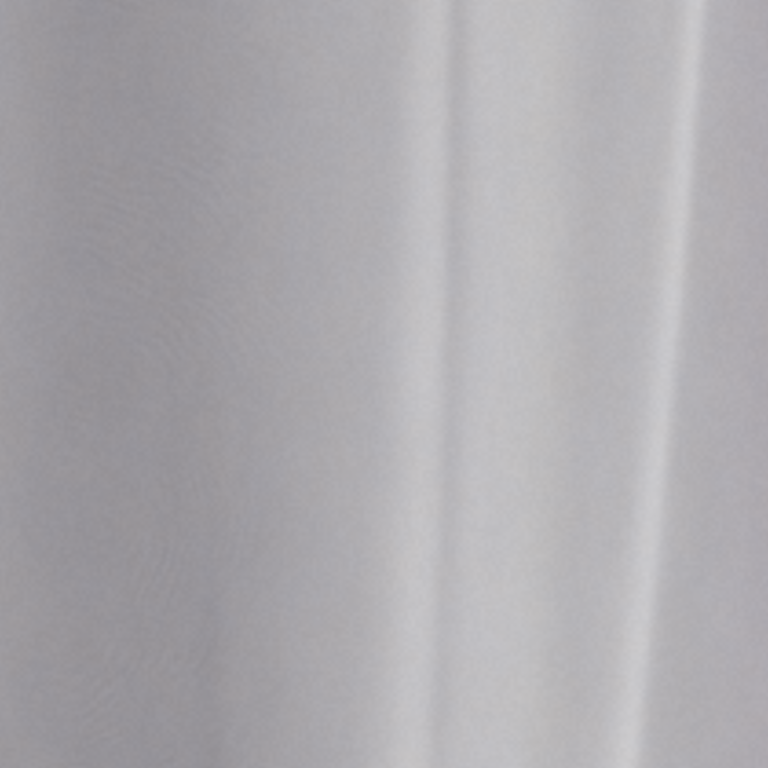
A WebGL 1 fragment shader for this texture:

```glsl
precision highp float;
// Pale grey satin curtain with soft vertical folds and a fine woven grain.

#define SHADOW_TONE vec3(0.578, 0.567, 0.587)
#define LIGHT_TONE vec3(0.762, 0.757, 0.768)
#define CREASE_DEPTH 0.30
#define RIDGE_GLOW 0.40
#define GRAIN_AMOUNT 0.026
#define MOTTLE_AMOUNT 0.020
#define MOIRE_AMOUNT 0.006
#define GRAIN_SCALE 210.0

uniform vec2 u_resolution;

float hash(vec2 p) {
  vec3 q = fract(vec3(p.xyx) * 0.1031);
  q += dot(q, q.yzx + 33.33);
  return fract((q.x + q.y) * q.z);
}

float noise(vec2 p) {
  vec2 cell = floor(p);
  vec2 f = fract(p);
  f = f * f * (3.0 - 2.0 * f);
  float low = mix(hash(cell), hash(cell + vec2(1.0, 0.0)), f.x);
  float high = mix(hash(cell + vec2(0.0, 1.0)), hash(cell + vec2(1.0, 1.0)), f.x);
  return mix(low, high, f.y);
}

float fbm(vec2 p) {
  float sum = 0.0;
  float weight = 0.5;
  for (int i = 0; i < 4; i++) {
    sum += weight * (noise(p) - 0.5);
    p = p * 2.03 + 17.1;
    weight *= 0.5;
  }
  return sum;
}

float bump(float x, float width) {
  float t = x / width;
  return exp(-t * t);
}

// Light over the folds: 0 is shadow, 1 is full light.
float foldLight(vec2 uv) {
  float x = uv.x;
  float y = uv.y;
  float creaseX = 0.570 + 0.045 * y - 0.020 * y * y;
  float ridgeX = 0.818 + 0.105 * y - 0.015 * y * y;
  float edgeX = 0.502 + 0.045 * y;
  float valleyX = 0.712 + 0.035 * y;

  // Broad shaded fold on the left, climbing to the lit centre.
  float light = 0.05 + 0.56 * smoothstep(0.22 - 0.03 * y, 0.52, x);
  light += 0.28 * (0.45 + 0.55 * y) * (1.0 - smoothstep(-0.04, 0.12, x));
  light += 0.08 * y * smoothstep(0.12, 0.27, x) * (1.0 - smoothstep(0.27, 0.48, x));
  light -= 0.06 * bump(x - 0.275, 0.018) * (1.0 - smoothstep(0.05, 0.55, y));

  // Lit panel, divided by a crease that fades slowly to its right.
  light += 0.34 * smoothstep(edgeX - 0.050, edgeX + 0.035, x);
  light += 0.07 * bump(x - creaseX + 0.037, 0.025);
  float across = x - creaseX;
  float creaseWidth = across < 0.0 ? 0.014 : 0.021;
  light -= CREASE_DEPTH * mix(0.55, 1.0, y) * bump(across, creaseWidth);

  // Shaded valley and the bright slanting ridge, crisp on its right.
  light -= 0.26 * smoothstep(valleyX - 0.050, valleyX + 0.040, x);
  float side = x - ridgeX;
  float ridgeWidth = mix(0.017, 0.012, y);
  light += RIDGE_GLOW * bump(side, side < 0.0 ? ridgeWidth * 1.7 : ridgeWidth);
  light += 0.08 * bump(side + 0.035, 0.045);
  light -= 0.09 * smoothstep(0.0, 0.07, side);
  light -= 0.08 * smoothstep(0.94, 1.02, x);
  return light;
}

void main() {
  vec2 uv = gl_FragCoord.xy / u_resolution;
  float light = foldLight(uv);
  vec3 color = mix(SHADOW_TONE, LIGHT_TONE, light);

  // Cloth mottling, stretched along the folds.
  color += MOTTLE_AMOUNT * fbm(uv * vec2(26.0, 10.0));

  // Broken, curved weave interference on the shaded side.
  vec2 bend = uv - vec2(0.06, 0.30);
  float phase = length(bend * vec2(1.0, 0.8)) * 400.0 + 22.0 * fbm(uv * 9.0);
  float patches = smoothstep(0.30, 0.75, noise(uv * 22.0 + 9.0));
  float moireMask = smoothstep(0.03, 0.14, uv.x) * (1.0 - smoothstep(0.22, 0.42, uv.x));
  color += MOIRE_AMOUNT * sin(phase) * moireMask * patches;

  // Fine grain in two sizes, with a little independent colour.
  float fine = noise(uv * GRAIN_SCALE) - 0.5;
  float coarse = noise(uv * GRAIN_SCALE * 0.47 + 31.0) - 0.5;
  color += GRAIN_AMOUNT * (0.7 * fine + 0.3 * coarse);
  float tint = noise(uv * GRAIN_SCALE * 0.3 + 77.0) - 0.5;
  color += vec3(0.006, 0.000, -0.008) * tint;

  // Slow warm-to-cool drift.
  float drift = fbm(uv * vec2(18.0, 12.0) + 40.0);
  color += vec3(0.008, 0.002, -0.010) * drift;
  color += vec3(0.001, 0.001, -0.005) * bump(uv.x - 0.70, 0.04);
  color += vec3(0.003, -0.004, 0.002) * smoothstep(0.88, 1.0, uv.x);

  gl_FragColor = vec4(clamp(color, 0.0, 1.0), 1.0);
}
```
